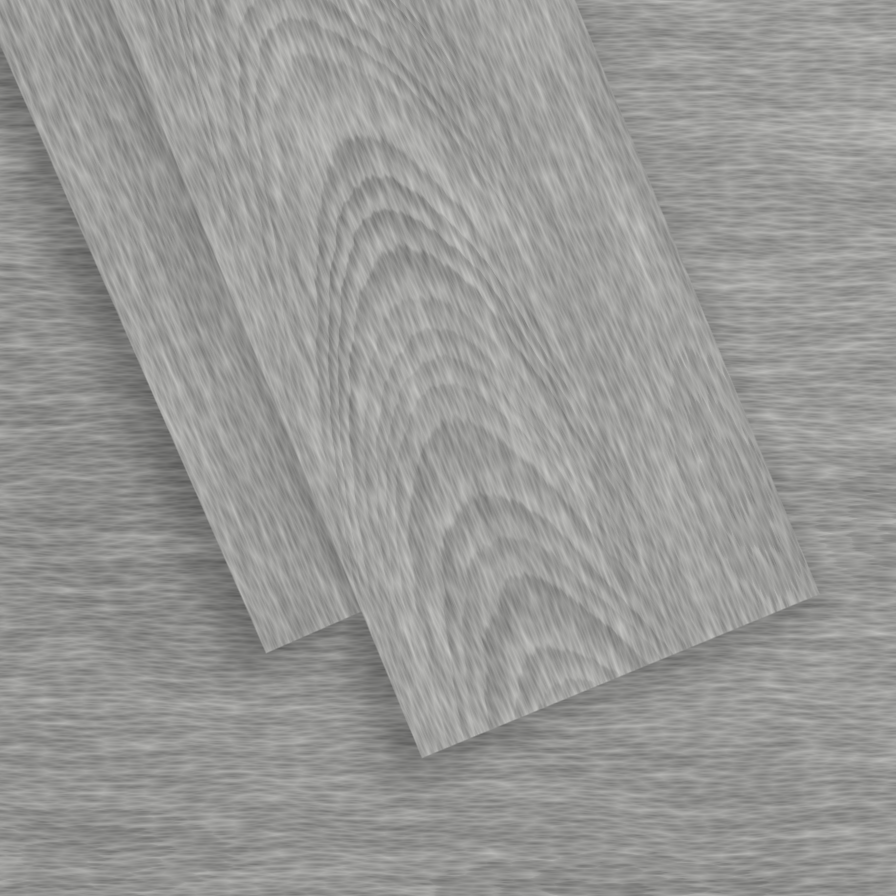
Reproduce this texture procedurally as a three.js fragment shader.

```glsl
varying vec2 vUv;

const vec2 FRONT_CORNER = vec2(0.471, 0.154);
const vec2 BACK_CORNER = vec2(0.297, 0.271);
const float FRONT_ANGLE = 0.391;
const float BACK_ANGLE = 0.412;
const float FRONT_WIDTH = 0.480;
const float BACK_WIDTH = 0.200;
const float PLANK_LENGTH = 1.6;
const float EDGE = 0.0013;
const float FLOOR_TONE = 0.583;
const float BACK_TONE = 0.615;
const float FRONT_TONE = 0.632;
const vec3 TINT = vec3(1.0, 1.0, 0.987);
const float ARCH_AXIS = 0.175;
const float ARCH_SPACING = 0.050;
const float ARCH_DEPTH = 0.085;
const vec2 SHADOW_OFFSET = vec2(0.018, 0.008);

vec2 hash2(vec2 p) {
  vec3 q = fract(p.xyx * vec3(0.1031, 0.1030, 0.0973));
  q += dot(q, q.yzx + 33.33);
  return fract((q.xx + q.yz) * q.zy);
}

// Distance to the nearest scattered cell centre, shifted to average near zero
float cells(vec2 p) {
  vec2 id = floor(p), f = fract(p);
  float nearest = 4.0;
  for (int y = -1; y <= 1; y++)
    for (int x = -1; x <= 1; x++) {
      vec2 o = vec2(float(x), float(y));
      vec2 d = o + hash2(id + o) - f;
      nearest = min(nearest, dot(d, d));
    }
  return sqrt(nearest) - 0.43;
}

// Wood coordinates: x across the grain, y along it
float waves(vec2 p) {
  return sin(p.y * 7.0 + p.x * 9.0) * 0.5
       + sin(p.y * 17.0 - p.x * 23.0 + 1.7) * 0.3
       + sin(p.y * 37.0 + p.x * 41.0 + 4.1) * 0.2;
}

float fibres(vec2 p) {
  p.x += 0.003 * waves(p);
  return 0.17 * cells(p * vec2(19.0, 1.6))
       + 0.29 * cells(p * vec2(70.0, 4.0) + 17.0)
       + 0.40 * cells(p * vec2(160.0, 13.0) + 43.0)
       + 0.48 * cells(p * vec2(270.0, 42.0) + 71.0);
}

// Growth ring of varied strength: slow darkening, then a crisp outer edge
float ring(float phase) {
  float f = fract(phase), strength = 0.5 + 0.7 * hash2(vec2(floor(phase), 5.0)).x;
  return strength * smoothstep(0.1, 0.82, f) * (1.0 - smoothstep(0.86, 1.0, f));
}

vec2 plankSpace(vec2 p, vec2 corner, float angle) {
  float c = cos(angle), s = sin(angle);
  p -= corner;
  return vec2(c * p.x + s * p.y, c * p.y - s * p.x);
}

float plankDistance(vec2 p, float width) {
  vec2 halfSize = 0.5 * vec2(width, PLANK_LENGTH);
  vec2 d = abs(p - halfSize) - halfSize;
  return length(max(d, 0.0)) + min(max(d.x, d.y), 0.0);
}

float knot(vec2 p, vec2 centre, vec2 stretch, float spacing, float jag) {
  float r = length((p - centre) * stretch) + 0.014 * waves(p * 1.5);
  return ring(r / spacing + jag) * exp(-r * r * 28.0);
}

float floorWood(vec2 uv) {
  float grain = fibres(uv.yx + vec2(0.006 * waves(uv.yx * 0.5), 3.0));
  float figure = knot(uv, vec2(0.06, 0.045), vec2(0.9, 3.2), 0.06, grain)
               + knot(uv, vec2(1.02, 0.41), vec2(1.7, 2.6), 0.06, grain)
               + knot(uv, vec2(0.66, 0.0), vec2(0.8, 3.0), 0.05, grain);
  vec2 d = uv - vec2(0.03, 0.48);
  float light = 0.04 * smoothstep(0.4, 1.0, uv.x) * uv.y
              - 0.035 * exp(-dot(d * d, vec2(9.0, 20.0)));
  return FLOOR_TONE + light + 0.27 * grain - 0.045 * figure;
}

float backWood(vec2 p) {
  float grain = fibres(p + 7.0);
  float eye = knot(p, vec2(0.085, 0.55), vec2(3.5, 1.3), 0.05, grain);
  return BACK_TONE + 0.27 * grain - 0.03 * eye + 0.01 * sin(p.x * 48.0 + 1.0);
}

float frontWood(vec2 p) {
  float grain = fibres(p);
  float x = p.x - ARCH_AXIS + 0.010 * sin(p.y * 8.0), xx = x * x;
  float arch = p.y + (14.0 * xx + 700.0 * xx * xx) / (1.0 + 40.0 * xx);
  // Rings crowd together and spread apart along the plank
  arch += 0.025 * sin(arch * 12.0 + 0.5) + 0.012 * sin(arch * 31.0) + 0.012 * waves(p * 1.6);
  float phase = arch / ARCH_SPACING + 0.22 * cells(p * vec2(150.0, 10.0));
  float fade = 1.0 - 0.9 * smoothstep(0.08, 0.20, abs(x));
  float curl = knot(p, vec2(0.44, 0.16), vec2(3.0, 1.1), 0.055, grain);
  float bands = 0.014 * sin(p.x * 34.0 + 0.8 * waves(p)) * smoothstep(0.2, 0.34, p.x);
  return FRONT_TONE + 0.025 * fade + 0.26 * grain - ARCH_DEPTH * ring(phase) * fade - 0.05 * curl + bands;
}

float shadow(float d, float spread) { return 1.0 - smoothstep(-0.02, spread, d); }

void main() {
  vec2 front = plankSpace(vUv, FRONT_CORNER, FRONT_ANGLE);
  vec2 back = plankSpace(vUv, BACK_CORNER, BACK_ANGLE);
  float frontD = plankDistance(front, FRONT_WIDTH), backD = plankDistance(back, BACK_WIDTH);

  // Soft shadows fall to the lower left
  vec2 lit = vUv + SHADOW_OFFSET;
  float frontShade = plankDistance(plankSpace(lit, FRONT_CORNER, FRONT_ANGLE), FRONT_WIDTH);
  float backShade = plankDistance(plankSpace(lit, BACK_CORNER, BACK_ANGLE), BACK_WIDTH);
  float tone = floorWood(vUv) * (1.0 - 0.22 * shadow(min(frontShade, backShade), 0.05));
  float backTone = backWood(back) * (1.0 - 0.13 * shadow(frontShade, 0.018));
  tone = mix(tone, backTone + 0.03 * exp(-abs(backD) / 0.002), 1.0 - smoothstep(-EDGE, EDGE, backD));
  float frontTone = frontWood(front) + 0.03 * exp(-abs(frontD) / 0.002);
  tone = mix(tone, frontTone, 1.0 - smoothstep(-EDGE, EDGE, frontD));
  gl_FragColor = vec4(clamp(tone, 0.0, 1.0) * TINT, 1.0);
}
```
